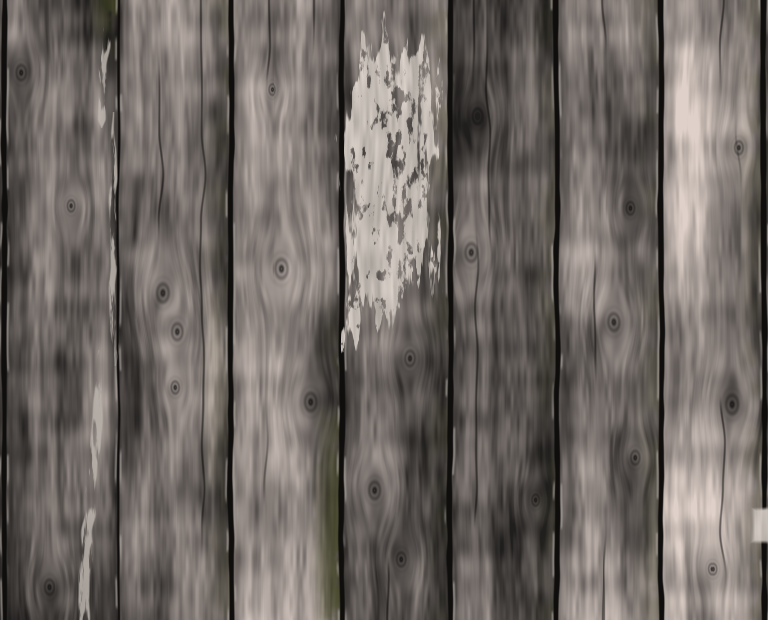
This texture is drawn by a WebGL 2 fragment shader. Its source:

```glsl
#version 300 es
precision highp float;
uniform vec2 u_resolution;
out vec4 outColor;

#define PLANKS 7
#define FIRST_SEAM 0.005
#define PITCH 0.1505
#define PITCH_SHRINK 0.0013
#define GAP_HALF 0.0033
#define CLOUD_GAIN 0.50
#define GRAIN_GAIN 0.38
#define FIBRE_GAIN 0.15
#define WOOD_TINT vec3(1.03, 0.965, 0.93)
#define GAP_COLOR vec3(0.06, 0.055, 0.05)
#define PAINT_COLOR vec3(0.79, 0.76, 0.73)
#define MOSS_COLOR vec3(0.29, 0.30, 0.16)

// Base brightness of each plank, and its slope from left to right
const float TONE[PLANKS] = float[](0.39, 0.41, 0.53, 0.41, 0.37, 0.49, 0.62);
const float LEAN[PLANKS] = float[](-0.06, 0.04, -0.14, 0.02, 0.03, 0.02, -0.24);

float hash(vec2 p) {
    return fract(sin(dot(p, vec2(127.1, 311.7))) * 43758.5453);
}

float noise(vec2 p) {
    vec2 i = floor(p), f = fract(p);
    f = f * f * (3.0 - 2.0 * f);
    return mix(mix(hash(i), hash(i + vec2(1, 0)), f.x),
               mix(hash(i + vec2(0, 1)), hash(i + vec2(1, 1)), f.x), f.y);
}

float fbm(vec2 p) {
    float sum = 0.0, amp = 0.533;
    for (int i = 0; i < 4; i++) {
        sum += amp * noise(p);
        p = p * 2.03 + 17.3;
        amp *= 0.5;
    }
    return sum;
}

float seam(int i) {
    float n = float(i);
    return FIRST_SEAM + n * (PITCH - PITCH_SHRINK * n);
}

// Ragged pale sliver running from a up to b
float splinter(vec2 p, vec2 a, vec2 b, float width) {
    float t = (p.y - a.y) / (b.y - a.y);
    float x = mix(a.x, b.x, t) + (noise(vec2(p.y * 28.0, a.x * 50.0)) - 0.5) * 0.006;
    float w = width * smoothstep(0.0, 0.1, t) * smoothstep(1.0, 0.7, t);
    float chips = smoothstep(0.36, 0.56, fbm(vec2(p.x * 170.0, p.y * 20.0)));
    return smoothstep(w + 0.0015, w - 0.0015, abs(p.x - x)) * chips * step(0.0005, w);
}

// Coverage of the flaking paint patch
float paintMask(vec2 p) {
    float left = mix(0.451, 0.469, smoothstep(0.85, 0.88, p.y));
    float base = mix(0.465, 0.565, smoothstep(0.515, 0.535, p.x));
    float top = 0.925 + 0.35 * abs(p.x - 0.53);
    float inside = min(min(p.x - left, 0.566 - p.x) * 3.0, min(p.y - base, top - p.y));
    float flakes = fbm(vec2(p.x * 110.0, p.y * 13.0));
    float cover = smoothstep(0.0, 0.018, inside + (flakes - 0.52) * 0.17);
    float worn = smoothstep(0.49, 0.52, p.x) * smoothstep(0.56, 0.535, p.x);
    float chips = fbm(vec2(p.x * 150.0, p.y * 45.0) + 7.0);
    return cover * smoothstep(0.26, 0.42, chips - 0.12 * worn + 0.02);
}

void main() {
    vec2 uv = gl_FragCoord.xy / u_resolution;
    float px = 1.0 / u_resolution.x;
    float x = uv.x + (noise(vec2(uv.y * 9.0, floor(uv.x * 7.0 + 0.5))) - 0.5) * 0.003;

    // Plank under this point and signed offset from the nearest seam
    int id = 0, nearest = 0;
    float offset = 1.0;
    for (int i = 0; i <= PLANKS; i++) {
        float d = x - seam(i);
        if (d > 0.0) id = min(i, PLANKS - 1);
        if (abs(d) < abs(offset)) { offset = d; nearest = i; }
    }
    float seed = float(id) * 13.7;
    float width = seam(id + 1) - seam(id);
    float v = (x - seam(id)) / width;

    // Knots darken the wood and bend the grain around them
    float knots = 0.0, bend = 0.0;
    for (int k = 0; k < 3; k++) {
        vec2 key = vec2(seed, float(k) * 5.3);
        vec2 c = vec2(0.15 + 0.7 * hash(key), hash(key + 2.1));
        vec2 q = (vec2(v, uv.y) - c) * vec2(width * 1.24, 0.65);
        float r = length(q) / (0.006 + 0.006 * hash(key + 4.7));
        knots = max(knots, exp(-r * r) * (0.65 + 0.35 * sin(r * 9.0)));
        bend += q.x * exp(-r * r * 0.08) * 0.7;
    }

    // Weathered wood: broad stains, grain bands, fine fibres
    vec2 g = vec2(uv.x - bend + 0.008 * noise(vec2(uv.y * 5.0, seed)), uv.y);
    float cloud = fbm(vec2(v * 2.2 + seed, uv.y * 5.0));
    float grain = fbm(vec2(g.x * 85.0 + seed, g.y * 3.5));
    float fibre = noise(vec2(g.x * 240.0, g.y * 26.0 + seed));
    float tone = TONE[id] + LEAN[id] * (v - 0.5) * 1.3;
    tone += CLOUD_GAIN * (cloud - 0.5) + GRAIN_GAIN * (grain - 0.5) + FIBRE_GAIN * (fibre - 0.5);
    tone += 0.10 * (noise(vec2(v * 1.5 + seed, uv.y * 34.0)) - 0.5);
    tone *= 1.0 - 0.32 * smoothstep(0.22, 0.0, min(v, 1.0 - v) + (cloud - 0.5) * 0.3);
    tone *= 1.0 - 0.65 * knots;

    // Drying cracks
    for (int k = 0; k < 2; k++) {
        float c = 0.2 + 0.6 * hash(vec2(seed + 3.0, float(k)));
        float d = abs(v - c - (noise(vec2(uv.y * 14.0, seed)) - 0.5) * 0.06) * width;
        float span = smoothstep(0.55, 0.75, noise(vec2(uv.y * 4.0, seed + float(k) * 9.0)));
        tone *= 1.0 - 0.5 * span * smoothstep(0.0012 + px, 0.0, d);
    }
    vec3 color = WOOD_TINT * clamp(tone, 0.12, 0.85);

    // Moss along right edges, thickest on the third plank and the top left
    float damp = id == 2 ? smoothstep(0.6, 0.1, uv.y) : id == 0 ? smoothstep(0.88, 1.0, uv.y) : 0.25;
    float moss = damp * smoothstep(0.68, 1.0, v) * smoothstep(0.3, 0.6, fbm(uv * vec2(40.0, 22.0)));
    color = mix(color, MOSS_COLOR * (0.6 + 0.8 * grain), moss * 0.75);

    // Gaps with chipped pale lips
    float gap = GAP_HALF * (nearest == 1 ? 0.45 : 1.0) * (0.75 + 0.5 * noise(vec2(uv.y * 30.0, seed)));
    float lip = smoothstep(0.0018 + px, 0.0, abs(abs(offset) - gap - 0.0015));
    lip *= smoothstep(0.58, 0.8, noise(vec2(uv.y * 24.0, float(nearest) * 7.0 + sign(offset))));
    color = mix(color, PAINT_COLOR * 0.85, lip * 0.6);
    color = mix(color, GAP_COLOR, smoothstep(gap + px, gap - px, abs(offset)));

    // Splinters, paint and the pale scrap at the right edge
    float sliver = splinter(uv, vec2(0.106, -0.05), vec2(0.131, 0.46), 0.007);
    sliver = max(sliver, splinter(uv, vec2(0.148, 0.40), vec2(0.147, 0.85), 0.004));
    sliver = max(sliver, splinter(uv, vec2(0.131, 0.79), vec2(0.138, 0.98), 0.005));
    color = mix(color, PAINT_COLOR * 0.93, sliver * 0.85);
    vec2 scrap = abs(uv - vec2(0.995, 0.153)) - vec2(0.02, 0.031);
    float scrapMask = smoothstep(0.004, -0.004, max(scrap.x, scrap.y) + (cloud - 0.5) * 0.02);
    float pale = max(paintMask(uv), scrapMask);
    color = mix(color, PAINT_COLOR * (0.80 + 0.25 * grain + 0.18 * fibre), pale * 0.92);

    outColor = vec4(color, 1.0);
}
```
